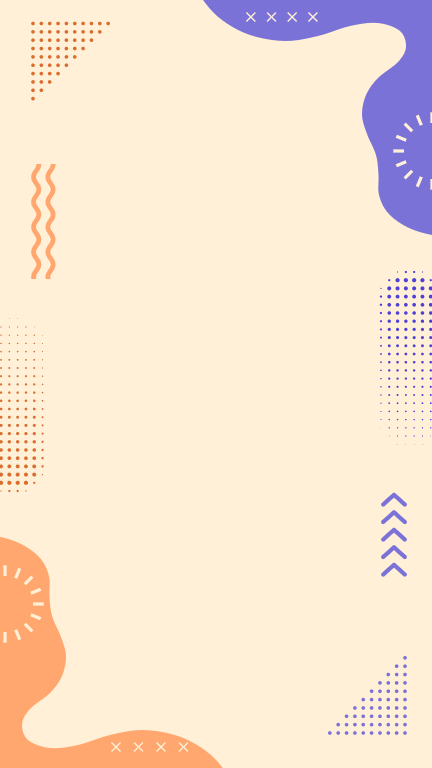
Reproduce this background procedurally as a Shadertoy shader.

```glsl
const vec2 DESIGN = vec2(432.0, 768.0); // layout units, y measured downwards
const float TAU = 6.2831853;

const vec3 CREAM = vec3(1.0, 0.941, 0.843);
const vec3 VIOLET = vec3(0.482, 0.447, 0.843);
const vec3 INDIGO = vec3(0.31, 0.25, 0.84);
const vec3 PEACH = vec3(1.0, 0.655, 0.435);
const vec3 RUST = vec3(0.85, 0.43, 0.18);

// Control points of the closed corner blob
const int KNOTS = 23;
const vec2 BLOB[KNOTS] = vec2[KNOTS](
    vec2(203, 0), vec2(222, 20), vec2(250, 35), vec2(285, 41),
    vec2(318, 36), vec2(350, 26), vec2(378, 23), vec2(400, 31),
    vec2(406, 47), vec2(398, 62), vec2(378, 78), vec2(366, 95),
    vec2(362, 115), vec2(367, 134), vec2(376, 155), vec2(378.5, 175),
    vec2(379, 195), vec2(388, 213), vec2(407, 227), vec2(432, 235),
    vec2(470, 240), vec2(470, -30), vec2(185, -30));

float fill(float dist, float pixel) {
    return clamp(0.5 - dist / pixel, 0.0, 1.0);
}

float segment(vec2 p, vec2 a, vec2 b) {
    vec2 ab = b - a;
    return length(p - a - ab * clamp(dot(p - a, ab) / dot(ab, ab), 0.0, 1.0));
}

float box(vec2 p, vec2 halfSize) {
    vec2 d = abs(p) - halfSize;
    return length(max(d, 0.0)) + min(max(d.x, d.y), 0.0);
}

vec2 catmullRom(vec2 a, vec2 b, vec2 c, vec2 d, float t) {
    return b + 0.5 * t * (c - a + t * (2.0 * a - 5.0 * b + 4.0 * c - d
        + t * (3.0 * (b - c) + d - a)));
}

// Signed distance to the smooth blob outline
float blob(vec2 p) {
    const int STEPS = 5;
    float dist = 1e5, side = 1.0;
    vec2 a = BLOB[0];
    for (int i = 0; i < KNOTS; i++) {
        vec2 k0 = BLOB[(i + KNOTS - 1) % KNOTS], k1 = BLOB[i];
        vec2 k2 = BLOB[(i + 1) % KNOTS], k3 = BLOB[(i + 2) % KNOTS];
        for (int j = 1; j <= STEPS; j++) {
            vec2 b = catmullRom(k0, k1, k2, k3, float(j) / float(STEPS));
            dist = min(dist, segment(p, a, b));
            if ((a.y > p.y) != (b.y > p.y)
                && p.x < a.x + (b.x - a.x) * (p.y - a.y) / (b.y - a.y)) side = -side;
            a = b;
        }
    }
    return side * dist;
}

// Row of four crosses starting at the local origin
float crosses(vec2 p, float spacing) {
    p.x -= spacing * clamp(round(p.x / spacing), 0.0, 3.0);
    return segment(abs(p), vec2(0), vec2(4.0)) - 0.7;
}

// Ring of sixteen short rays
float sunburst(vec2 p) {
    float sector = TAU / 16.0;
    float angle = atan(p.y, p.x);
    angle -= sector * round(angle / sector);
    vec2 q = length(p) * vec2(cos(angle), sin(angle));
    return box(q - vec2(33.3, 0), vec2(5.3, 1.6));
}

// Right triangle of equal dots growing from its corner
float triangleDots(vec2 p, float pitch) {
    vec2 cell = round(p / pitch);
    bool inside = min(cell.x, cell.y) > -0.5 && cell.x + cell.y < 9.5;
    return inside ? length(p - cell * pitch) - 1.8 : 1e3;
}

// Capsule of dots that shrink along y and near the rim
float halftone(vec2 p) {
    const vec2 PITCH = vec2(8.3, 8.2);
    vec2 cell = p / PITCH;
    vec2 dotPos = PITCH * vec2(floor(cell.x) + 0.5, round(cell.y));
    float depth = 33.0 - segment(dotPos, vec2(0, 30), vec2(0, 142));
    if (depth < 0.0 || dotPos.y < -1.0 || dotPos.y > 173.0) return 1e3;
    float radius = mix(2.15, 0.45, dotPos.y / 172.0);
    return length(p - dotPos) - radius * min(0.2 + 0.11 * depth, 1.0);
}

// Two parallel wavy strokes with flat ends
float waves(vec2 p) {
    float phase = TAU * p.y / 25.0;
    float x = p.x - 2.6 * cos(phase);
    x -= 14.3 * clamp(round(x / 14.3), 0.0, 1.0);
    float slope = 2.6 * TAU / 25.0 * sin(phase);
    return max(abs(x) / sqrt(1.0 + slope * slope) - 2.4, abs(p.y - 57.0) - 57.5);
}

// Stack of five upward chevrons
float chevrons(vec2 p) {
    float dist = 1e3;
    for (int i = 0; i < 5; i++) {
        vec2 q = vec2(abs(p.x), p.y - 17.5 * float(i));
        dist = min(dist, segment(q, vec2(0), vec2(10.8, 9.7)) - 2.1);
    }
    return dist;
}

void mainImage(out vec4 fragColor, in vec2 fragCoord) {
    vec2 uv = fragCoord / iResolution.xy;
    vec2 p = vec2(uv.x, 1.0 - uv.y) * DESIGN;
    float px = DESIGN.y / iResolution.y;
    vec3 color = CREAM;

    // Corner blobs, the second turned half a revolution
    color = mix(color, VIOLET, fill(blob(p), px));
    color = mix(color, PEACH, fill(blob(vec2(428, 771) - p), px));

    // Cream details on the blobs
    float detail = min(crosses(p - vec2(250.8, 17), 20.7), crosses(p - vec2(116, 747), 22.5));
    detail = min(detail, min(sunburst(p - vec2(432, 151)), sunburst(p - vec2(5, 604))));
    color = mix(color, CREAM, fill(detail, px));

    // Dot patterns
    color = mix(color, RUST, fill(triangleDots(p - vec2(33, 23.5), 8.35), px));
    color = mix(color, VIOLET, fill(triangleDots(vec2(405, 733) - p, 8.35), px));
    color = mix(color, INDIGO, fill(halftone(p - vec2(410, 272)), px));
    color = mix(color, RUST, fill(halftone(vec2(13.5, 491) - p), px));

    // Side ornaments
    color = mix(color, PEACH, fill(waves(p - vec2(36.2, 164.5)), px));
    color = mix(color, VIOLET, fill(chevrons(p - vec2(394, 494.8)), px));

    fragColor = vec4(color, 1.0);
}
```
